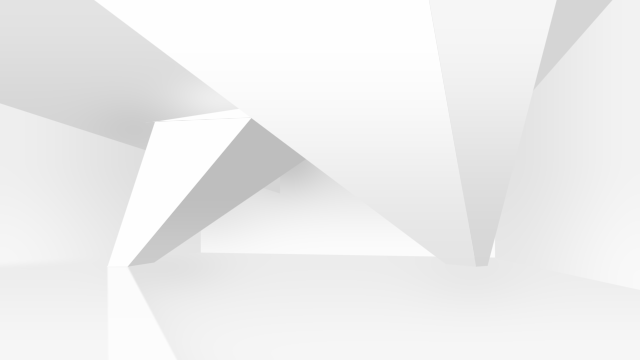
This background is drawn by a WebGL 2 fragment shader. Its source:

```glsl
#version 300 es
precision highp float;
// Draws a pale architectural hall with angular beams and a glossy floor.

uniform vec2 u_resolution;
out vec4 outColor;

// Geometry lives on a canvas 16 units wide and 9 units high.
const float HEIGHT = 9.0;
const float HORIZON = 2.34;

const vec2 BEAM_LEFT = vec2(2.354, 9.0);
const vec2 BEAM_RIGHT = vec2(13.917, 9.0);
const vec2 BEAM_FOLD = vec2(10.708, 9.0);
const vec2 FOOT_LEFT = vec2(11.146, 2.396);
const vec2 FOOT_FOLD = vec2(11.9, 2.333);
const vec2 FOOT_RIGHT = vec2(12.19, 2.354);

const vec2 COLUMN_TOP = vec2(3.875, 5.958);
const vec2 COLUMN_PEAK = vec2(6.042, 6.292);
const vec2 COLUMN_EDGE = vec2(6.292, 6.062);
const vec2 COLUMN_FOOT_L = vec2(2.687, 2.333);
const vec2 COLUMN_FOOT_R = vec2(3.187, 2.333);
const vec2 SHADE_TIP = vec2(7.66, 5.03);
const vec2 SHADE_FOOT = vec2(3.854, 2.437);

const vec2 BACK_CORNER = vec2(5.02, 2.687);
const float RIGHT_CORNER = 12.375;

const float WHITE = 0.995;
const float SHADE = 0.745;
const vec3 TINT = vec3(1.0);

// Signed distance to the line a-b, positive on its left.
float side(vec2 p, vec2 a, vec2 b) {
    vec2 d = normalize(b - a);
    return d.x * (p.y - a.y) - d.y * (p.x - a.x);
}

// Inside distance of a convex quad with counter-clockwise corners.
float quad(vec2 p, vec2 a, vec2 b, vec2 c, vec2 d) {
    return min(min(side(p, a, b), side(p, b, c)),
               min(side(p, c, d), side(p, d, a)));
}

float cover(float dist, float blur) {
    return smoothstep(-blur, blur, dist);
}

float glow(vec2 p, vec2 center, vec2 radius) {
    vec2 q = (p - center) / radius;
    return exp(-dot(q, q));
}

float wallTone(vec2 p, float aa) {
    // Left wall, darker towards the column and the far corner.
    float left = mix(0.935, 0.865, smoothstep(0.0, 4.5, p.x));
    left += 0.03 * smoothstep(5.0, 2.4, p.y);

    // Back wall, lit from below with a soft shadow under the beams.
    float back = mix(0.985, 0.87, smoothstep(2.6, 5.2, p.y));
    back -= 0.10 * glow(p, vec2(7.2, 5.0), vec2(0.9, 0.8));
    back -= 0.05 * glow(p, vec2(5.0, 3.6), vec2(1.5, 0.9));

    // Right wall, brightening towards the viewer.
    float right = mix(0.885, 0.95, smoothstep(12.4, 16.0, p.x));
    right += 0.025 * smoothstep(5.0, 2.0, p.y);

    float tone = mix(left, back, cover(p.x - BACK_CORNER.x, aa));
    return mix(tone, right, cover(p.x - RIGHT_CORNER, aa));
}

float ceilingTone(vec2 p) {
    float tone = mix(0.89, 0.835, smoothstep(9.0, 5.6, p.y));
    tone -= 0.04 * glow(p, vec2(3.4, 5.8), vec2(1.2, 0.7));
    tone += 0.09 * glow(p, vec2(5.6, 6.5), vec2(1.3, 0.6));
    return mix(tone, 0.835, step(12.0, p.x));
}

float floorTone(vec2 p) {
    float depth = HORIZON - p.y;
    float tone = mix(0.925, 0.965, smoothstep(-0.3, 2.2, depth));
    tone -= 0.035 * glow(p, vec2(4.4, 2.3), vec2(1.3, 0.6));
    tone -= 0.02 * glow(p, vec2(11.8, 2.1), vec2(1.4, 0.9));
    // Mirrored shade facet and bright column.
    float dim = side(p, vec2(4.42, 0.0), COLUMN_FOOT_R);
    tone -= 0.03 * cover(-dim, 0.06) * exp(min(dim, 0.0) * 1.2);
    float streak = quad(p, vec2(2.71, -0.1), vec2(4.47, -0.1),
                        COLUMN_FOOT_R, COLUMN_FOOT_L);
    return mix(tone, 0.99, 0.9 * cover(streak, 0.035));
}

void main() {
    vec2 p = gl_FragCoord.xy * HEIGHT / u_resolution.y;
    float aa = 0.75 * HEIGHT / u_resolution.y;

    // Room shell: walls, both ceiling pieces, then the floor.
    float tone = wallTone(p, aa);
    float leftCeiling = side(p, vec2(0.0, 6.417), vec2(3.625, 5.25));
    leftCeiling = min(leftCeiling, 5.0 + 2.0 - p.x);
    float rightCeiling = side(p, vec2(13.396, 6.812), vec2(15.312, 9.0));
    rightCeiling = min(rightCeiling, p.x - 12.5);
    tone = mix(tone, ceilingTone(p), cover(max(leftCeiling, rightCeiling), aa));

    float ground = -side(p, vec2(0.0, 2.36), BACK_CORNER);
    ground = mix(ground, -side(p, BACK_CORNER, vec2(12.19, 2.565)), step(BACK_CORNER.x, p.x));
    ground = mix(ground, -side(p, vec2(RIGHT_CORNER, 2.54), vec2(16.0, 1.75)), step(RIGHT_CORNER, p.x));
    float softness = mix(0.12, aa, smoothstep(2.5, 5.0, p.x));
    tone = mix(tone, floorTone(p), cover(ground, softness));

    // Slanted column: shaded underside and bright front.
    float under = quad(p, COLUMN_FOOT_R, SHADE_FOOT, SHADE_TIP, COLUMN_EDGE);
    float underTone = SHADE + 0.05 * smoothstep(4.2, 2.4, p.y);
    tone = mix(tone, underTone, cover(under, aa));
    float front = quad(p, COLUMN_FOOT_L, COLUMN_FOOT_R, COLUMN_EDGE, COLUMN_TOP);
    float cap = min(side(p, COLUMN_EDGE, COLUMN_PEAK), side(p, COLUMN_PEAK, COLUMN_TOP));
    cap = min(cap, side(p, COLUMN_TOP, COLUMN_EDGE));
    tone = mix(tone, WHITE, cover(max(front, cap), aa));

    // Great beam: broad face and narrow side facet.
    float face = quad(p, FOOT_LEFT, FOOT_FOLD, BEAM_FOLD + vec2(0.0, 0.1), BEAM_LEFT + vec2(-0.133, 0.1));
    float faceTone = mix(0.895, WHITE, smoothstep(2.2, 8.0, p.y));
    float facet = quad(p, FOOT_FOLD, FOOT_RIGHT, BEAM_RIGHT + vec2(0.026, 0.1), BEAM_FOLD + vec2(0.0, 0.1));
    float facetTone = mix(0.84, 0.965, smoothstep(2.2, 8.8, p.y));
    tone = mix(tone, faceTone, cover(face, aa));
    tone = mix(tone, facetTone, cover(facet, aa));

    outColor = vec4(TINT * clamp(tone, 0.0, 1.0), 1.0);
}
```
